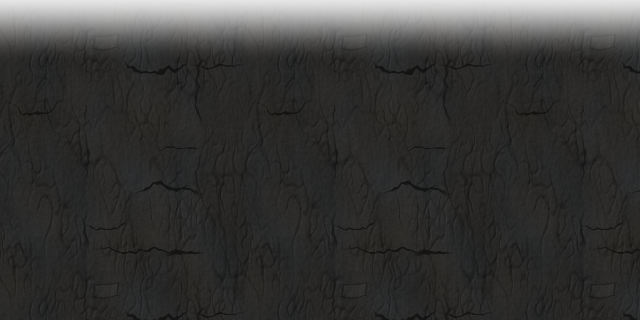
Write a Shadertoy shader that draws this texture.

```glsl
vec2 gradientAt(vec2 cell, vec2 period) {
    cell = mod(cell, period);
    float angle = 6.2832 * fract(sin(dot(cell, vec2(127.1, 311.7))) * 43758.5);
    return vec2(cos(angle), sin(angle));
}

// Gradient noise that wraps once per tile
float noise(vec2 tile, vec2 period) {
    vec2 p = tile * period, i = floor(p), f = fract(p);
    vec2 u = f * f * f * (f * (f * 6.0 - 15.0) + 10.0), e = vec2(1, 0);
    return mix(mix(dot(gradientAt(i, period), f),
                   dot(gradientAt(i + e.xy, period), f - e.xy), u.x),
               mix(dot(gradientAt(i + e.yx, period), f - e.yx),
                   dot(gradientAt(i + e.xx, period), f - e.xx), u.x), u.y);
}

vec2 wrapAround(vec2 p, vec2 centre) {
    return fract(p - centre + 0.5) - 0.5;
}

// Ragged crosswise crack, bowed by sag and tapering at both ends
float crack(vec2 p, vec2 centre, float halfLength, float sag, float width, float blur) {
    vec2 d = wrapAround(p, centre);
    float along = d.x / halfLength;
    d.y += sag * (1.0 - along * along);
    float taper = smoothstep(1.0, 0.5, abs(along));
    width *= taper * (1.0 + 1.5 * noise(p, vec2(25)));
    return taper * (1.0 - smoothstep(width, width + blur, abs(d.y)));
}

// Upright seam, broken along its length
float seam(vec2 p, float x, float blur) {
    float d = abs(wrapAround(p, vec2(x, 0)).x);
    float strength = smoothstep(-0.3, 0.3, noise(p, vec2(3, 7)));
    return strength * (1.0 - smoothstep(0.001, 0.003 + blur, d));
}

// Bark height: long fibres cut by a net of mostly upright veins
float barkHeight(vec2 p, float blur) {
    vec2 q = p + 0.012 * vec2(noise(p, vec2(9, 13)), noise(p + 0.37, vec2(11, 9)));
    q.x += 0.005 * noise(p, vec2(31, 37));
    float height = 0.35 * noise(q, vec2(34, 9)) + 0.3 * noise(p, vec2(67, 43))
                 + 0.25 * noise(p, vec2(110, 90));
    vec2 period = vec2(11, 3);
    for (int i = 0; i < 3; i++) {
        float vein = abs(noise(q + 0.29 * float(i), period));
        float depth = smoothstep(-0.25, 0.35, noise(p + 0.17 * float(i), vec2(7, 5)));
        height -= 0.6 * depth * (1.0 - smoothstep(0.01, 0.03 + blur * period.x, vein));
        period = floor(period * vec2(1.6, 2.1));
    }
    return height;
}

void mainImage(out vec4 fragColor, in vec2 fragCoord) {
    vec2 uv = fragCoord / iResolution.y;
    float tileSize = 0.776;
    float blur = 1.0 / (iResolution.y * tileSize);
    vec2 tile = fract(vec2(uv.x, uv.y - 1.0) / tileSize);

    // Relief lit from the upper left
    float height = barkHeight(tile, blur);
    float slope = height - barkHeight(tile + vec2(-0.005, 0.005), blur);
    float tone = 0.157 + 0.035 * height + 0.032 * slope;

    // Plates between the seams are a little smoother and paler
    float plate = smoothstep(0.34, 0.36, tile.x) * smoothstep(0.81, 0.79, tile.x);
    tone += 0.008 * plate + 0.02 * noise(tile, vec2(8, 3)) + 0.012 * noise(tile, vec2(5, 6));

    // Large cracks
    vec2 ragged = tile + 0.03 * vec2(noise(tile, vec2(12, 8)), noise(tile + 0.41, vec2(13, 9)))
                + 0.014 * vec2(noise(tile, vec2(36, 30)), noise(tile + 0.23, vec2(38, 33)));
    float dark = crack(ragged, vec2(0.63, 0.76), 0.16, 0.05, 0.003, blur);
    dark = max(dark, crack(ragged, vec2(0.88, 0.74), 0.12, 0.01, 0.002, blur));
    dark = max(dark, crack(ragged, vec2(0.15, 0.6), 0.13, 0.06, 0.002, blur));
    dark = max(dark, crack(ragged, vec2(0.72, 0.41), 0.1, 0.0, 0.001, blur));
    dark = max(dark, crack(ragged, vec2(0.67, 0.21), 0.16, -0.04, 0.004, blur));
    dark = max(dark, crack(ragged, vec2(0.44, 0.11), 0.11, 0.02, 0.001, blur));
    dark = max(dark, crack(ragged, vec2(0.58, 0.99), 0.24, 0.0, 0.002, blur));
    dark = max(dark, crack(ragged, vec2(0.74, 0.975), 0.09, -0.01, 0.007, blur));
    dark = max(dark, 0.8 * seam(ragged, 0.346, blur));
    dark = max(dark, 0.9 * seam(ragged, 0.8, blur));

    // Small loose chip with a cracked outline
    vec2 chip = abs(wrapAround(mix(tile, ragged, 0.6), vec2(0.43, 0.83))) - vec2(0.045, 0.028);
    float chipEdge = max(chip.x, chip.y);
    dark = max(dark, 0.55 * (1.0 - smoothstep(0.001, 0.002 + blur, abs(chipEdge))));
    tone += 0.02 * smoothstep(0.004, -0.004, chipEdge);
    tone = mix(tone, 0.065, 0.85 * dark);

    // Warm and cool stains
    float stain = noise(tile + 0.6, vec2(7, 4));
    vec3 bark = tone * (vec3(1.01, 1.0, 0.975) + stain * vec3(0.07, 0.0, -0.09));

    // Pale fade along the top edge
    float fade = 1.0 - smoothstep(-0.03, 0.195, 1.0 - uv.y);
    vec3 color = mix(bark, vec3(0.94), fade);
    fragColor = vec4(clamp(color, 0.0, 1.0), 1.0);
}
```
